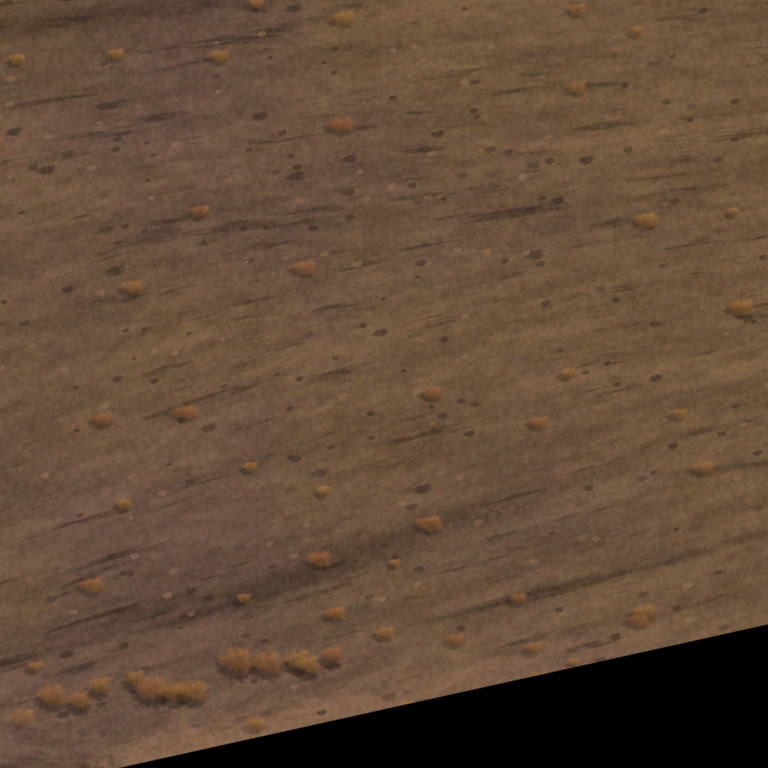
Give the GLSL for this texture, as a Shadertoy shader.

```glsl
// Dry, wind-streaked desert slope with tufts, stones and rills above a black slanted edge.

const vec3 SOIL_MAUVE = vec3(0.415, 0.315, 0.262);
const vec3 SOIL_OLIVE = vec3(0.435, 0.335, 0.240);
const vec3 PALE_DUST = vec3(0.490, 0.380, 0.300);
const vec3 GRAVEL = vec3(0.570, 0.430, 0.325);
const vec3 DARK_STONE = vec3(0.235, 0.175, 0.150);
const vec3 TUFT_GOLD = vec3(0.620, 0.440, 0.230);
const vec3 TUFT_RUST = vec3(0.590, 0.375, 0.235);

float hash(vec2 p) {
    vec3 q = fract(p.xyx * 0.1031);
    q += dot(q, q.yzx + 33.33);
    return fract((q.x + q.y) * q.z);
}

float noise(vec2 p) {
    vec2 i = floor(p), f = fract(p);
    f = f * f * (3.0 - 2.0 * f);
    return mix(mix(hash(i), hash(i + vec2(1, 0)), f.x),
               mix(hash(i + vec2(0, 1)), hash(i + vec2(1, 1)), f.x), f.y);
}

// Layered noise centred on zero
float fbm(vec2 p) {
    float sum = 0.0, amp = 0.5;
    for (int i = 0; i < 4; i++) {
        sum += amp * (noise(p) - 0.5);
        p = p * 2.03 + 17.3;
        amp *= 0.55;
    }
    return sum;
}

// Soft line of given half width at signed height d
float line(float d, float width) {
    return exp(-d * d / (width * width));
}

// One ragged dome: x is coverage, y is height across it from -1 to 1
vec2 dome(vec2 p, vec2 radius) {
    vec2 q = p / radius;
    float ragged = 0.9 * fbm(p * 110.0);
    return vec2(1.0 - smoothstep(0.55, 1.1, length(q) + ragged), clamp(q.y, -1.0, 1.0));
}

// Domes strewn over a grid: coverage, height, random tone
vec3 scatter(vec2 p, float cells, float density, vec2 radius, float seed) {
    vec3 best = vec3(0.0);
    vec2 home = floor(p * cells);
    for (int j = -1; j <= 1; j++)
    for (int i = -1; i <= 1; i++) {
        vec2 id = home + vec2(i, j) + seed;
        float clump = smoothstep(0.25, 0.75, noise(id * 0.37 + seed));
        if (hash(id + 3.7) > density * (0.3 + 1.4 * clump)) continue;
        vec2 centre = (id - seed + vec2(hash(id + 11.1), hash(id + 23.9))) / cells;
        vec2 d = dome(p - centre, radius * mix(0.5, 1.2, hash(id + 41.3)));
        if (d.x > best.x) best = vec3(d, hash(id + 57.7));
    }
    return best;
}

vec3 paintTuft(vec3 ground, vec3 tuft, float strength) {
    vec3 tone = mix(TUFT_RUST, TUFT_GOLD, tuft.z) * (0.88 + 0.24 * tuft.y);
    return mix(ground, tone, tuft.x * strength);
}

// Soil with streaks that steepen down the slope
vec3 soil(vec2 p) {
    float slope = mix(0.29, 0.11, smoothstep(0.3, 0.95, p.y));
    vec2 s = vec2(p.x, p.y - slope * (p.x - 0.5));
    s.y += 0.012 * fbm(p * 5.0);
    float broad = fbm(s * vec2(2.5, 14.0));
    float streak = fbm(s * vec2(7.0, 65.0) + 31.0);
    float mottle = fbm(s * vec2(45.0, 110.0) + 7.0);
    vec3 col = mix(SOIL_MAUVE, SOIL_OLIVE,
                   smoothstep(-0.25, 0.3, fbm(p * 4.0) + 0.35 * (p.x + p.y - 1.0)));
    col *= 1.0 + 0.20 * broad + 0.24 * streak + 0.22 * mottle;
    float cut = smoothstep(0.13, 0.34, fbm(s * vec2(9.0, 85.0) + 63.0));
    return col * (1.0 - 0.24 * cut);
}

// Long tracks, rills and shaded hollows
vec3 landforms(vec3 col, vec2 p) {
    float wobble = 0.018 * fbm(p * 9.0);
    float ridge = p.y - (0.12 + 0.22 * p.x + 0.10 * p.x * p.x) + wobble;
    float patchy = 0.6 + fbm(p * vec2(14.0, 30.0));
    col = mix(col, PALE_DUST, 0.50 * line(ridge, 0.019) * patchy);
    float hollow = line(ridge - 0.035, 0.022) * line(p.x - 0.38, 0.30);
    col *= 1.0 - 0.20 * hollow;
    float leftRill = line(ridge - 0.018, 0.005) * (1.0 - smoothstep(0.25, 0.55, p.x));
    float lowRill = line(p.y - 0.053 - 0.25 * p.x + wobble, 0.005) * smoothstep(0.5, 0.65, p.x);
    float rightRill = line(p.y - 0.30 - 0.095 * p.x + wobble, 0.006) * smoothstep(0.8, 0.93, p.x);
    col *= 1.0 - 0.28 * (leftRill + lowRill + rightRill) * patchy;
    float topBand = line(p.y - 0.967 - 0.11 * p.x + wobble, 0.017);
    return col * (1.0 - 0.22 * topBand * (1.0 - smoothstep(0.2, 0.5, p.x)));
}

void mainImage(out vec4 fragColor, in vec2 fragCoord) {
    vec2 p = fragCoord / iResolution.xy;
    float edge = p.y - 0.2213 * (p.x - 0.155);
    vec3 col = landforms(soil(p), p);

    // Pale gravel along the lower edge
    float gravel = 1.0 - smoothstep(0.005, 0.055, edge + 0.09 * fbm(p * vec2(25.0, 60.0)));
    col = mix(col, GRAVEL, gravel * mix(0.75, 0.25, smoothstep(0.2, 0.9, p.x)));

    // Stones and small scattered tufts
    vec2 tilted = p - vec2(0.0, 0.2 * p.x);
    vec3 stone = scatter(tilted, 22.0, 0.17, vec2(0.014, 0.006), 5.0);
    col = mix(col, DARK_STONE, stone.x * (0.25 + 0.40 * stone.z));
    vec3 pebble = scatter(tilted, 42.0, 0.13, vec2(0.007, 0.004), 19.0);
    col = mix(col, mix(DARK_STONE, GRAVEL, step(0.6, pebble.z)), 0.5 * pebble.x);
    float shade = scatter(p + vec2(0.006, 0.006), 15.0, 0.19, vec2(0.017, 0.009), 71.0).x;
    col *= 1.0 - 0.22 * shade;
    col = paintTuft(col, scatter(p, 15.0, 0.19, vec2(0.017, 0.010), 71.0), 0.72);

    // Row of larger bushes near the lower left
    for (int i = 0; i < 13; i++) {
        float k = float(i);
        float x = 0.46 * (k + hash(vec2(k, 2.0))) / 13.0;
        vec2 centre = vec2(x, 0.055 + 0.17 * x + 0.035 * hash(vec2(k, 8.0)));
        vec2 radius = vec2(0.024, 0.018) * mix(0.65, 1.15, hash(vec2(k, 5.0)));
        col *= 1.0 - 0.30 * dome(p - centre + vec2(0.005, 0.010), radius).x;
        col = paintTuft(col, vec3(dome(p - centre, radius), hash(vec2(k, 9.0))), 0.7);
    }

    // Boulder in the corner
    vec2 boulder = dome(p - vec2(0.045, 0.015), vec2(0.11, 0.050));
    vec3 rock = SOIL_MAUVE * (0.92 + 0.22 * boulder.y + 0.5 * fbm(p * vec2(25.0, 90.0)));
    col = mix(col, rock, boulder.x);

    // Fine grain, then the black cut
    col += 0.045 * (noise(p * 230.0) - 0.5);
    col += 0.022 * (vec3(noise(p * 150.0), noise(p * 150.0 + 40.0), noise(p * 150.0 + 80.0)) - 0.5);
    float pixel = 1.0 / iResolution.y;
    fragColor = vec4(col * smoothstep(-pixel, pixel, edge), 1.0);
}
```
